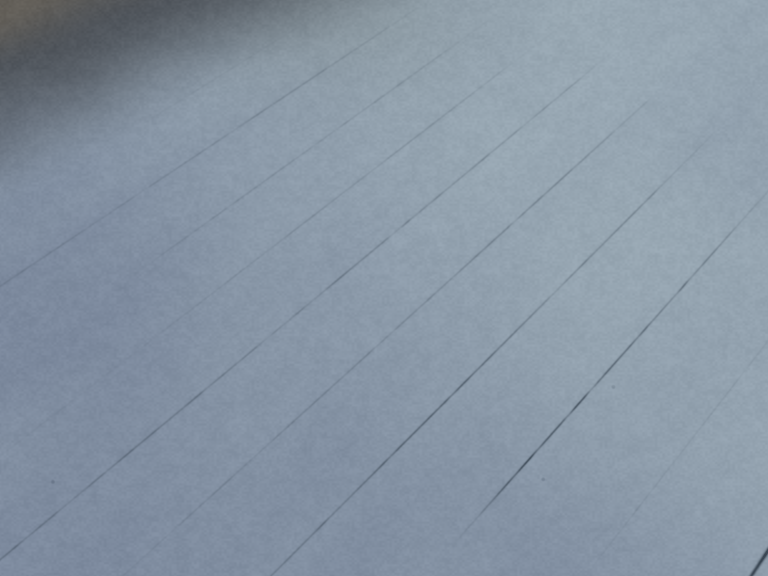
A WebGL 2 fragment shader for this texture:

```glsl
#version 300 es
precision highp float;
// Blue-grey decking seen at an angle: thin seams converge on a far vanishing
// point, so each one is a constant ratio q = dx/dy measured from that point.
// Soft gradients light the boards; value noise adds grain, streaks and wear.
uniform vec2 u_resolution;
out vec4 outColor;

float hash(vec2 p) {
    vec3 h = fract(vec3(p.xyx) * 0.1031);
    h += dot(h, h.yzx + 33.33);
    return fract((h.x + h.y) * h.z);
}

float noise(vec2 p) {
    vec2 cell = floor(p), f = fract(p);
    f = f * f * (3.0 - 2.0 * f);
    return mix(mix(hash(cell), hash(cell + vec2(1, 0)), f.x),
               mix(hash(cell + vec2(0, 1)), hash(cell + vec2(1, 1)), f.x), f.y);
}

float glow(vec2 p, vec2 center, vec2 size) {
    vec2 d = (p - center) / size;
    return exp(-dot(d, d));
}

// Ratio q of seam n: nearly even spacing with a slight bow in the middle
float seamRatio(float n) {
    return 1.5 - 0.105 * n + 0.0021 * max(0.0, (n - 1.0) * (8.0 - n));
}

// Darkness of seam n, faded at its two ends and worn along its length
float seamInk(float n, vec2 p, float dist) {
    float strength[10] = float[](0.06, 0.16, 0.14, 0.16, 0.26, 0.22, 0.3, 0.42, 0.09, 1.0);
    float start = n > 5.5 ? 0.85 + 0.2 * (n - 6.0) : (n * n == 1.0 ? 0.28 : -1.0);
    float end = 0.77 + 0.095 * n;
    float extent = smoothstep(start - 0.08, start + 0.08, p.x)
                 * (1.0 - smoothstep(end - 0.2, end + 0.05, p.x));
    // Seams 2 and 4 nearly vanish at their lower ends
    if (n == 2.0 || n == 4.0) extent *= mix(0.35, 1.0, smoothstep(0.2, 0.5, p.x));
    float wear = 0.45 + 0.7 * noise(vec2(p.x * 11.0, n * 7.3 + 20.0))
               + 1.0 * (noise(vec2(p.x * 75.0, n * 3.7 + 50.0)) - 0.4);
    // The nearer seams open up and darken toward the lower middle
    float open = n > 4.5 ? 1.0 + 0.7 * glow(p, vec2(0.3 + 0.1 * n, 0.22), vec2(0.18)) : 1.0;
    float spread = n > 7.5 ? 0.0034 : 0.0021;
    float line = exp(-dist * dist / (spread * spread));
    return clamp(line * extent * max(wear, 0.1) * open * strength[int(n) + 1], 0.0, 1.0);
}

void main() {
    vec2 p = gl_FragCoord.xy / u_resolution.y;
    vec2 toVanish = vec2(2.922, 2.451) - p;
    float q = toVanish.x / toVanish.y;

    // Broad light, brightest toward the upper right, bluer at lower left
    float light = smoothstep(0.05, 1.25, dot(p, vec2(0.7, 0.6)));
    light += 0.14 * glow(p, vec2(0.85, 0.72), vec2(0.35, 0.25));
    light -= 0.28 * glow(p, vec2(0.95, 0.05), vec2(0.25, 0.18));
    light -= 0.22 * glow(p, vec2(0.2, 0.57), vec2(0.25, 0.15));
    light -= 0.2 * glow(p, vec2(1.33, 0.72), vec2(0.15, 0.12));
    light += 0.25 * (noise(p * 5.0 + 3.0) - 0.5);
    light += 0.14 * (noise(vec2(q * 22.0, length(toVanish) * 3.0)) - 0.5);
    vec3 color = mix(vec3(0.488, 0.54, 0.618), vec3(0.584, 0.644, 0.693), light);
    color -= vec3(0.03, 0.035, 0.055) * glow(p, vec2(0.55, 1.0), vec2(0.28, 0.14));

    // Seams, and a slight tone step from board to board
    float ink = 0.0, board = 0.0;
    for (float n = -1.0; n < 8.5; n++) {
        float offset = (q - seamRatio(n)) * toVanish.y / sqrt(1.0 + q * q);
        ink = max(ink, seamInk(n, p, abs(offset)));
        board += smoothstep(-0.004, 0.004, offset);
    }
    float tone = mix(hash(vec2(floor(board), 5.0)), hash(vec2(floor(board) + 1.0, 5.0)), fract(board));
    color += 0.004 * (tone - 0.5);
    color = mix(color, vec3(0.24, 0.29, 0.34), ink);

    // Shadow across the upper left corner with a brown edge beyond it
    float corner = p.x / 0.573 + (1.0 - p.y) / 0.26 + 0.15 * (noise(p * 7.0) - 0.5);
    color = mix(vec3(0.305, 0.325, 0.35), color, smoothstep(0.4, 1.4, corner));
    color = mix(vec3(0.39, 0.375, 0.35), color, smoothstep(0.1, 0.55, corner));

    // A few small dark specks on a jittered grid
    vec2 cell = floor(p * 8.0);
    vec2 spot = (cell + 0.2 + 0.6 * vec2(hash(cell + 11.0), hash(cell + 23.0))) / 8.0;
    float speck = 1.0 - smoothstep(0.001, 0.005, length(p - spot));
    color -= 0.07 * speck * step(0.93, hash(cell + 41.0));

    // Mottled surface grain: fine grit over soft patches, slightly wider than tall
    float grit = noise(p * vec2(230.0, 270.0)) - 0.5;
    float patches = noise(p * vec2(85.0, 110.0) + 40.0) - 0.5;
    color += 0.028 * grit + 0.018 * patches + 0.012 * (noise(p * 38.0 + 9.0) - 0.5);
    outColor = vec4(color, 1.0);
}
```
